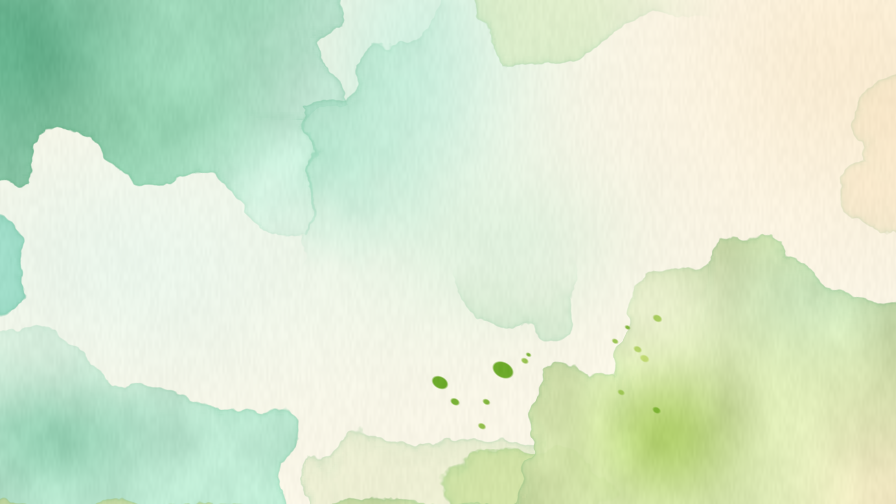
This background is drawn by a Shadertoy shader. Its source:

```glsl
// Draws layered watercolour washes in mint, olive and peach on cream paper.

float hash(vec2 p) {
  return fract(sin(dot(p, vec2(127.1, 311.7))) * 43758.5453);
}

float noise(vec2 p) {
  vec2 i = floor(p), f = fract(p), e = vec2(1, 0);
  f = f * f * (3. - 2. * f);
  return mix(mix(hash(i), hash(i + e), f.x),
             mix(hash(i + e.yx), hash(i + 1.), f.x), f.y);
}

float fbm(vec2 p) {
  float sum = 0., amp = .5;
  for (int i = 0; i < 4; i++) {
    sum += amp * noise(p);
    p = p * 2.1 + 7.3;
    amp *= .5;
  }
  return sum;
}

// Adds a smooth step of the given height between a and b.
float ramp(float x, float a, float b, float height) {
  return height * smoothstep(a, b, x);
}

float glow(vec2 p, vec2 centre, vec2 radius) {
  vec2 q = (p - centre) / radius;
  return exp(-dot(q, q));
}

float ellipse(vec2 p, vec2 centre, vec2 radius) {
  return (length((p - centre) / radius) - 1.) * min(radius.x, radius.y);
}

float inside(float d) {
  return smoothstep(-1., 1., -d * iResolution.y);
}

// Lays a pigment layer with a thin dark rim where it dried.
vec3 wash(vec3 under, float d, vec3 tint, float opacity) {
  float slope = length(vec2(dFdx(d), dFdy(d))) * iResolution.y;
  d /= clamp(slope, 1., 6.);
  float depth = min(d, 0.);
  float rim = exp(depth / .003) + .3 * exp(depth / .025);
  return mix(under, tint * (1. - rim * vec3(.16, .07, .11)), inside(d) * opacity);
}

// Paints a tilted oval drop.
vec3 drop(vec3 under, vec2 p, vec2 centre, float size, vec3 tint) {
  vec2 q = mat2(.88, .47, -.47, .88) * (p - centre);
  return mix(under, tint, .9 * inside(ellipse(q, vec2(0), size * vec2(1, .7))));
}

void mainImage(out vec4 fragColor, in vec2 fragCoord) {
  vec2 uv = fragCoord / iResolution.xy * vec2(16. / 9., 1);
  vec2 p = uv + .055 * (vec2(fbm(uv * 17.), fbm(uv * 17. + 31.)) - .47);
  float mottle = fbm(uv * vec2(9, 6) + 3.) - .47;
  float x = p.x, y = p.y;
  vec3 mint = vec3(.79, .93, .86), peach = vec3(.98, .9, .77), leaf = vec3(.36, .63, .08);

  // Paper with soft bleeds
  vec3 col = vec3(.98, .963, .905);
  col = mix(col, vec3(.91, .96, .92), .9 * glow(uv, vec2(.25, .48), vec2(.48, .28)));
  col = mix(col, vec3(.81, .94, .88), .9 * glow(uv, vec2(.83, .88), vec2(.24, .36)));
  col = mix(col, vec3(.86, .94, .86), .75 * glow(uv, vec2(1, .52), vec2(.23, .15)));
  col = mix(col, peach, .6 * glow(uv, vec2(1.74, .88), vec2(.38, .34)));

  // Peach and yellow-green at the upper right
  float d = min(ellipse(p, vec2(1.79, .73), vec2(.09, .12)),
                ellipse(p, vec2(1.76, .62), vec2(.09, .07)));
  col = wash(col, d, peach, .6);
  d = max(.875 + ramp(x, 1.11, 1.3, .1) - y, 1. - .45 * (y - .87) - x);
  col = wash(col, d, vec3(.85, .92, .76), .75 - ramp(x, 1.12, 1.45, .75));

  // Pale lobe at the centre
  d = min(ellipse(p, vec2(1.08, .395), vec2(.05, .065)),
          ellipse(p, vec2(1.02, .45), vec2(.12, .09)));
  col = wash(col, d, vec3(.81, .91, .8), .65 - ramp(y, .36, .5, .65));

  // Deep green at the upper left
  float lower = .63 + ramp(x, .03, .09, .115) - ramp(x, .13, .29, .11)
    + ramp(x, .3, .4, .025) - ramp(x, .41, .55, .13);
  float right = .615 + ramp(y, .77, .79, .07) - ramp(y, .79, .92, .05) + ramp(y, .925, .96, .045);
  vec3 tint = mix(vec3(.62, .85, .73), mint, smoothstep(.3, .62, x - .6 * (y - .72)));
  tint = mix(tint, vec3(.35, .67, .52), glow(uv, vec2(0, .9), vec2(.23, .22)));
  tint = mix(tint, vec3(.51, .77, .63), .7 * glow(uv, vec2(.25, .76), vec2(.2, .08)));
  float opacity = .35 + ramp(y + .2 * (.5 - x), .47, .68, .6);
  col = wash(col, max(lower - y, x - right), tint + .15 * mottle, opacity);

  // Mint below the bare notch
  float upper = .8 + ramp(x, .68, .74, .11) + ramp(x, .8, 1., .3);
  opacity = (.85 - ramp(x, .62, 1., .85)) * smoothstep(.44, .7, y);
  col = wash(col, max(y - upper, .61 - x), vec3(.69, .89, .8) + .1 * mottle, opacity);

  // Mint at the left edge and lower left
  col = wash(col, ellipse(p, vec2(0, .47), vec2(.048, .095)), vec3(.6, .86, .78), .9);
  upper = .345 - ramp(x, .08, .24, .1) - ramp(x, .24, .45, .055);
  d = min(max(y - upper, x - .555), ellipse(p, vec2(.535, .135), vec2(.05, .06)));
  tint = mix(vec3(.72, .91, .82), vec3(.58, .84, .72), glow(uv, vec2(.1, .13), vec2(.16, .11)));
  opacity = .4 + max(ramp(x, .25, .45, .5), .5 - ramp(y, .14, .34, .5));
  col = wash(col, d, tint + .2 * mottle, opacity);

  // Pale and olive pools along the bottom
  upper = ramp(x, .58, .62, .17) + ramp(x, .65, .7, .05) - ramp(x, .7, .8, .02) - .08;
  col = wash(col, max(y - upper, x - 1.08), vec3(.92, .93, .81), .8);
  col = wash(col, ellipse(p, vec2(1.05, .03), vec2(.17, .075)), vec3(.8, .88, .6), .75);

  // Olive at the lower right
  upper = ramp(x, 1.02, 1.09, .27) - ramp(x, 1.12, 1.2, .02) + ramp(x, 1.21, 1.28, .22)
    + ramp(x, 1.395, 1.42, .07) - ramp(x, 1.47, 1.72, .13);
  tint = mix(vec3(.83, .89, .67), vec3(.78, .88, .71), glow(uv, vec2(1.62, .42), vec2(.2, .12)));
  tint = mix(tint, vec3(.63, .77, .33), .9 * glow(uv, vec2(1.32, .14), vec2(.12)));
  tint = mix(tint, peach, .7 * glow(uv, vec2(1.77, 0), vec2(.16, .18)));
  opacity = .92 - .45 * glow(uv, vec2(1.28, .4), vec2(.15, .13));
  col = wash(col, y - upper, tint + .18 * mottle, opacity);

  // Large drops, then two scattered clusters
  col = drop(col, uv, vec2(.873, .241), .016, leaf);
  col = drop(col, uv, vec2(.998, .266), .021, leaf);
  for (int i = 0; i < 12; i++) {
    vec2 seed = vec2(i, 4), centre = i < 5 ? vec2(.99, .22) : vec2(1.3, .28);
    centre += (vec2(hash(seed), hash(seed + 9.)) - .5) * vec2(.18, .2);
    tint = mix(leaf, vec3(.74, .84, .42), hash(seed + 5.));
    col = drop(col, uv, centre, mix(.004, .009, hash(seed + 2.)), tint);
  }

  // Fibrous paper grain
  col += .025 * (noise(uv * vec2(230, 60)) - .5) + .02 * mottle;
  fragColor = vec4(clamp(col, 0., 1.), 1);
}
```
